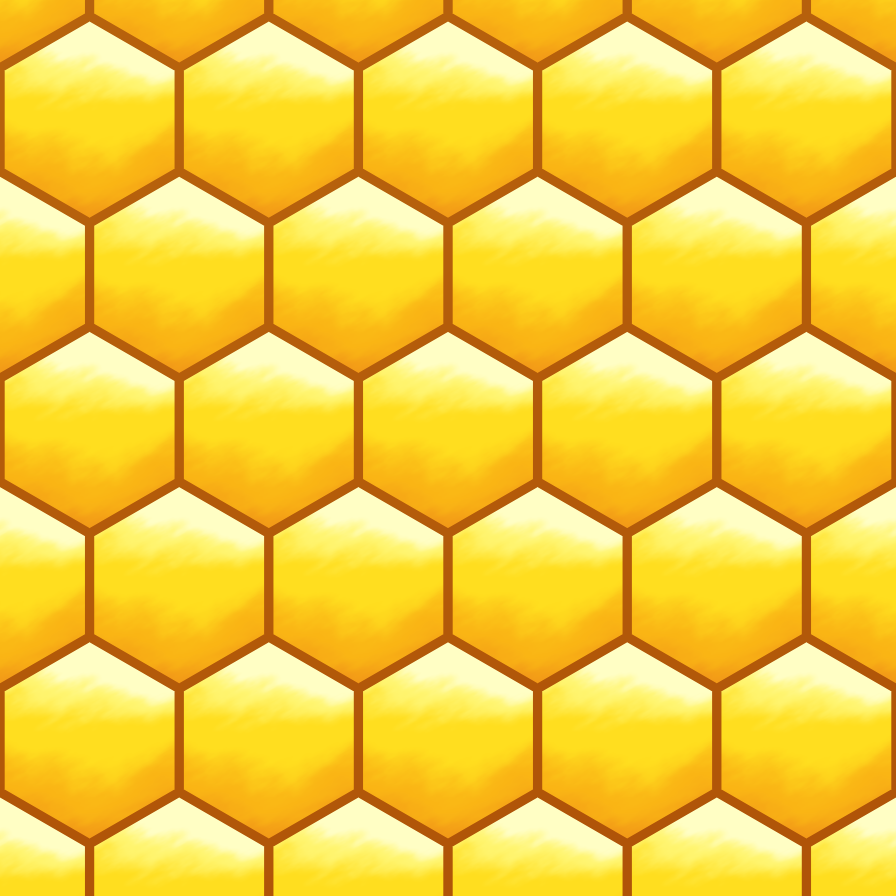
Reproduce this pattern procedurally as a WebGL 1 fragment shader.

```glsl
precision highp float;
// Honeycomb of glossy hexagonal cells, painted from cream down to amber, in brown walls.

uniform vec2 u_resolution;

const float CELLS_ACROSS = 5.0;
const vec2 FIRST_CENTER = vec2(0.1, 0.8665);
const vec2 LATTICE = vec2(1.0, 1.7320508);
const float WALL_HALF_WIDTH = 0.026;

const vec3 CREAM = vec3(1.0, 0.995, 0.77);
const vec3 LEMON = vec3(1.0, 0.96, 0.44);
const vec3 YELLOW = vec3(1.0, 0.87, 0.12);
const vec3 AMBER = vec3(0.98, 0.71, 0.08);
const vec3 ORANGE = vec3(0.95, 0.60, 0.09);
const vec3 WALL_DARK = vec3(0.69, 0.33, 0.03);
const vec3 WALL_LIGHT = vec3(0.72, 0.39, 0.05);

float hash(vec2 p) {
  return fract(sin(dot(p, vec2(127.1, 311.7))) * 43758.55);
}

float valueNoise(vec2 p) {
  vec2 i = floor(p);
  vec2 f = fract(p);
  f = f * f * (3.0 - 2.0 * f);
  float low = mix(hash(i), hash(i + vec2(1.0, 0.0)), f.x);
  float high = mix(hash(i + vec2(0.0, 1.0)), hash(i + 1.0), f.x);
  return mix(low, high, f.y);
}

// Layered noise, centred on zero
float fbm(vec2 p) {
  float sum = 0.0;
  float amplitude = 0.5;
  for (int i = 0; i < 4; i++) {
    sum += amplitude * (valueNoise(p) - 0.5);
    p = p * 2.03 + 7.3;
    amplitude *= 0.5;
  }
  return sum;
}

vec2 rotate(vec2 p, float angle) {
  float c = cos(angle);
  float s = sin(angle);
  return vec2(c * p.x + s * p.y, c * p.y - s * p.x);
}

// Offset from the nearest centre of a hexagonal lattice with unit pitch
vec2 hexOffset(vec2 p) {
  vec2 a = mod(p + 0.5 * LATTICE, LATTICE) - 0.5 * LATTICE;
  vec2 b = mod(p, LATTICE) - 0.5 * LATTICE;
  return dot(a, a) < dot(b, b) ? a : b;
}

// Distance from a point inside a pointy-top hexagon to its border
float hexBorder(vec2 q) {
  q = abs(q);
  return 0.5 - max(q.x, dot(q, vec2(0.5, 0.8660254)));
}

// Colour ramp from orange at the bottom to cream at the top
vec3 honeyRamp(float t) {
  vec3 color = mix(ORANGE, AMBER, smoothstep(-0.85, -0.48, t));
  color = mix(color, YELLOW, smoothstep(-0.50, -0.08, t));
  color = mix(color, LEMON, smoothstep(0.10, 0.45, t));
  return mix(color, CREAM, smoothstep(0.42, 0.66, t));
}

// Painted interior; q is the offset from the cell centre
vec3 honeyCell(vec2 q) {
  vec2 local = q / vec2(0.5, 0.57735);
  float upper = smoothstep(-0.1, 0.6, local.y);
  float tone = local.y;

  // Highlight leans right, the shaded lower part sags at the centre
  tone += upper * (0.16 * local.x + 0.05);
  tone += (1.0 - upper) * (0.08 - 0.28 * local.x * local.x);

  // Soft blotches and slanted brush streaks
  tone += 0.32 * fbm(q * 4.0 + 3.7);
  tone += 0.20 * fbm(rotate(q, 0.5) * vec2(5.0, 16.0) + 11.0);
  return honeyRamp(tone);
}

vec3 wallColor(vec2 uv) {
  float light = 0.85 * uv.y - 0.25 * uv.x + 0.15 + 0.5 * fbm(uv * 5.0);
  return mix(WALL_DARK, WALL_LIGHT, clamp(light, 0.0, 1.0));
}

void main() {
  vec2 uv = gl_FragCoord.xy / u_resolution.y;
  vec2 q = hexOffset((uv - FIRST_CENTER) * CELLS_ACROSS);
  float pixel = CELLS_ACROSS / u_resolution.y;

  float inside = smoothstep(-0.6 * pixel, 0.6 * pixel, hexBorder(q) - WALL_HALF_WIDTH);
  vec3 color = mix(wallColor(uv), honeyCell(q), inside);
  gl_FragColor = vec4(color, 1.0);
}
```
